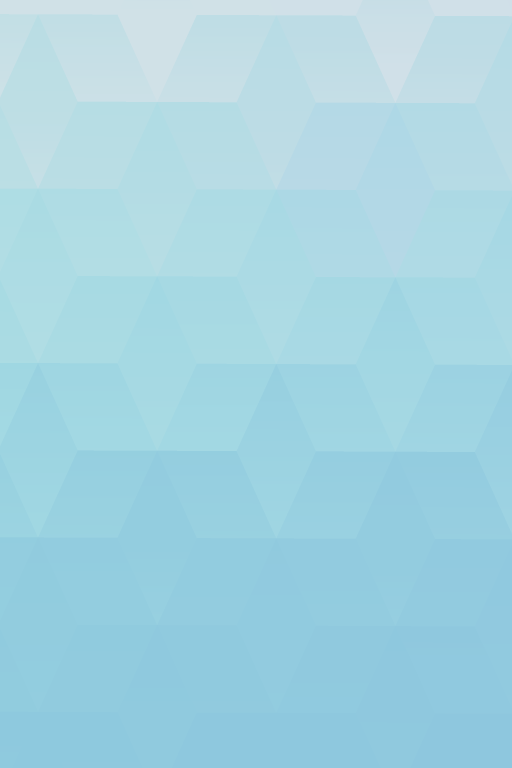
This background is drawn by a Shadertoy shader. Its source:

```glsl
// Draws a pale blue wall of tumbling rhombi that deepens in tone downwards.

const vec2 CELL = vec2(0.1034, 0.11354);   // lattice step, in canvas heights
const vec2 ORIGIN = vec2(0.0495, 0.0184);  // first apex, from the top left
const float TILT = 0.004;

float hash(vec2 p) {
    return fract(sin(dot(p, vec2(127.1, 311.7))) * 43758.5453);
}

// Vertical palette, from mist at the top to clear blue at the bottom
vec3 skyRamp(float depth) {
    vec3 color = vec3(0.815, 0.880, 0.908);
    color = mix(color, vec3(0.745, 0.866, 0.897), clamp(depth / 0.09, 0.0, 1.0));
    color = mix(color, vec3(0.685, 0.862, 0.894), clamp((depth - 0.09) / 0.21, 0.0, 1.0));
    color = mix(color, vec3(0.635, 0.845, 0.890), clamp((depth - 0.30) / 0.20, 0.0, 1.0));
    color = mix(color, vec3(0.578, 0.803, 0.875), clamp((depth - 0.50) / 0.19, 0.0, 1.0));
    return mix(color, vec3(0.557, 0.784, 0.870), clamp((depth - 0.69) / 0.31, 0.0, 1.0));
}

// Centre of the rhombus that holds a lattice point
vec2 tileCenter(vec2 lattice) {
    float row = floor(lattice.y);
    float fall = lattice.y - row;
    float shifted = lattice.x - 1.5 * row;
    float column = floor((shifted + 0.5) / 3.0);
    float x = shifted - 3.0 * column;
    vec2 start = vec2(3.0 * column + 1.5 * row, row);

    if (abs(x) < 0.5 * fall) return start + vec2(0.0, 1.0);               // upper diamond
    if (abs(x - 1.5) < 0.5 * (1.0 - fall)) return start + vec2(1.5, 0.0); // lower diamond
    if (x < 0.0) return start + vec2(-0.75, 0.5);                         // left leaning
    if (x < 1.5) return start + vec2(0.75, 0.5);                          // right leaning
    return start + vec2(2.25, 0.5);
}

// Each tile brightens downwards, against the overall ramp
vec3 tileColor(vec2 point) {
    float depth = 1.0 - point.y - TILT * point.x;
    vec2 lattice = (vec2(point.x, depth) - ORIGIN) / CELL;
    vec2 center = tileCenter(lattice);
    vec2 place = center * CELL + ORIGIN;

    float reversed = 0.5 * CELL.y * (lattice.y - center.y);
    float drift = 0.08 * (place.x - 0.33);
    float jitter = 0.025 * (hash(center) - 0.5);
    vec3 color = skyRamp(place.y - reversed + drift + jitter);

    // Cooler on the right, with a soft blue patch in the upper part
    color += vec3(0.0, -0.012, 0.004) * (place.x - 0.33);
    vec2 offset = (place - vec2(0.46, 0.24)) / vec2(0.12, 0.09);
    return color + vec3(-0.004, -0.018, 0.008) * exp(-dot(offset, offset));
}

void mainImage(out vec4 fragColor, in vec2 fragCoord) {
    // Average a 3 by 3 grid of samples to smooth the edges
    vec3 total = vec3(0.0);
    for (int j = -1; j <= 1; j++) {
        for (int i = -1; i <= 1; i++) {
            total += tileColor((fragCoord + vec2(i, j) / 3.0) / iResolution.y);
        }
    }
    fragColor = vec4(total / 9.0, 1.0);
}
```
